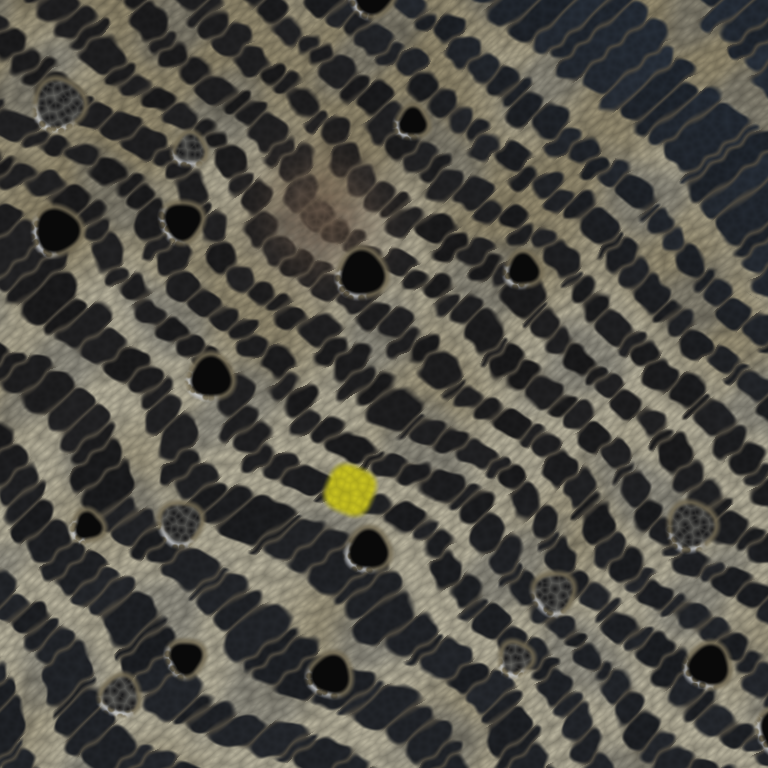
Give the GLSL for this texture, as a Shadertoy shader.

```glsl
const vec3 DARK = vec3(0.105, 0.105, 0.110);
const vec3 DARK_BLUE = vec3(0.125, 0.150, 0.185);
const vec3 PALE = vec3(0.67, 0.65, 0.57);
const vec3 TAN = vec3(0.50, 0.46, 0.35);
const vec3 GREY = vec3(0.43, 0.43, 0.41);
const vec3 RAY = vec3(0.31, 0.29, 0.25);
const vec3 HAZE = vec3(0.40, 0.33, 0.27);
const vec3 YELLOW = vec3(0.72, 0.70, 0.12);
const vec2 RAY_DIR = vec2(0.766, 0.643);
const vec2 SPOT_AT = vec2(0.456, 0.362);
const vec2 HAZE_AT = vec2(0.42, 0.72);
const float RAYS = 34.0;          // rays per canvas
const float RAY_HALF = 0.0021;    // half width of a ray
const float DARK_HALF = 0.315;    // dark half share of a band period
const float CORNER = 0.012;       // rounding of the cells
const float SOFT = 0.0035;        // edge blur
const float LAST_BAND = 1.14;     // pale band before the wide dark zone
const float PORE_GRID = 5.2;
const float PORE_SHARE = 0.80;

float hash(float n) {
    n = fract(n * 0.1031);
    n *= n + 33.33;
    return fract(n * (n + n));
}

vec2 hash2(vec2 p) {
    vec3 q = fract(p.xyx * vec3(0.1031, 0.1030, 0.0973));
    q += dot(q, q.yzx + 33.33);
    return fract((q.xx + q.yz) * q.zy);
}

// Distance to the nearest scattered point
float cellular(vec2 p) {
    vec2 base = floor(p);
    float best = 2.0;
    for (int j = -1; j <= 1; j++)
        for (int i = -1; i <= 1; i++) {
            vec2 c = base + vec2(i, j);
            best = min(best, length(c + hash2(c) - p));
        }
    return best;
}

float mottle(vec2 p) {
    vec2 q = p + 0.35 * sin(p.yx * 1.7 + 1.3);
    return 0.5 + 0.25 * (sin(q.x + 1.6 * q.y) + sin(1.9 * q.x - 1.1 * q.y + 2.0));
}

// x runs along the rays, y across them
vec2 grainSpace(vec2 p) {
    float along = dot(p, RAY_DIR);
    float across = dot(p, vec2(RAY_DIR.y, -RAY_DIR.x));
    return vec2(along - 0.12 * across, across + 0.008 * sin(along * 7.0 + across * 3.0));
}

float rayEdge(float i) {
    return i + 0.72 * hash(i + 71.0);
}

// Depth inside the dark cells: x rounded cell, y band alone, z column id
vec3 cells(vec2 g) {
    float x = g.y * RAYS;
    float id = floor(x);
    if (x < rayEdge(id)) id -= 1.0;
    float lo = rayEdge(id), hi = rayEdge(id + 1.0);

    float bend = mix(0.024, 0.008, smoothstep(0.5, 1.1, g.x));
    float s = g.x - LAST_BAND + bend * (sin(g.y * 10.0 + g.x * 5.0) + 0.7 * sin(g.y * 21.0 - g.x * 8.0 + 1.3));
    float dense = smoothstep(-0.75, -0.5, s) * (1.0 - step(0.0, s));
    float rate = s > 0.0 ? 5.5 : (s < -0.6 ? 9.0 : 15.0);
    float phase = 15.0 * s - 9.5 * max(s, 0.0) + 6.0 * max(-0.6 - s, 0.0);
    phase += (hash(id + 13.0) - 0.5) * mix(0.07, 0.24, dense);

    float band = floor(phase);
    float halfWidth = DARK_HALF + 0.05 * sin(g.y * 13.0 + band * 2.4) + 0.07 * (hash(id * 3.0 + band * 17.0 + 400.0) - 0.5);
    halfWidth += 0.05 * step(0.0, s);
    float bandDepth = (halfWidth - abs(phase - band - 0.5)) / rate;
    float rayDepth = min(x - lo, hi - x) / RAYS - RAY_HALF;
    float r = min(CORNER, 0.45 * (hi - lo) / RAYS);
    return vec3(r - length(max(r - vec2(bandDepth, rayDepth), 0.0)), bandDepth, id + band * 7.0);
}

// Round holes, some filled, with a pale glinting rim
vec3 addPores(vec3 col, vec2 p, float grain) {
    vec2 base = floor(p * PORE_GRID);
    for (int j = -1; j <= 1; j++)
        for (int i = -1; i <= 1; i++) {
            vec2 cell = base + vec2(i, j);
            vec2 center = (cell + 0.18 + 0.64 * hash2(cell + 40.0)) / PORE_GRID;
            vec2 kind = hash2(cell + 91.0);
            if (kind.x > PORE_SHARE || grainSpace(center).x > LAST_BAND - 0.03) continue;
            vec2 q = p - center;
            float angle = atan(q.y, q.x);
            float d = length(q) - mix(0.017, 0.031, kind.y) - 0.0018 * sin(angle * 3.0 + kind.x * 30.0);
            float glint = smoothstep(0.2, 1.0, cos(angle - 3.6 - kind.x)) * smoothstep(0.25, 0.6, grain);
            vec3 rim = mix(mix(RAY, TAN, 0.7), vec3(0.78, 0.79, 0.80), glint);
            float filled = step(0.52, kind.x);
            vec3 core = mix(vec3(0.035), mix(DARK, GREY, grain * 0.9), filled);
            col = mix(col, rim, 0.85 * (1.0 - smoothstep(0.002, 0.011, d)));
            col = mix(col, core, 1.0 - smoothstep(-SOFT, SOFT, d));
        }
    return col;
}

void mainImage(out vec4 fragColor, in vec2 fragCoord) {
    vec2 p = fragCoord / iResolution.y;
    vec2 g = grainSpace(p);
    float grain = cellular(p * 95.0);
    float streak = cellular(g * vec2(45.0, 130.0));
    float patches = mottle(p * 11.0);
    vec3 cell = cells(g + 0.0022 * sin(p.yx * 160.0 + 3.0 * sin(p * 47.0)));

    // Pale tissue
    float warm = smoothstep(0.25, 0.85, patches * 0.6 + 0.5 * smoothstep(0.35, 1.0, p.y));
    vec3 col = mix(PALE, TAN, 0.75 * warm);
    col = mix(col, GREY, 0.55 * smoothstep(0.45, 0.9, mottle(p.yx * 17.0 + 4.0)));
    col *= 1.10 - 0.30 * streak - 0.10 * grain;

    // Rays and dark cells
    col = mix(col, RAY, smoothstep(-0.002, 0.014, cell.y));
    vec3 dark = mix(DARK, DARK_BLUE, smoothstep(0.9, 1.3, g.x) + 0.4 * smoothstep(0.5, 0.1, p.y));
    dark *= 0.86 + 0.32 * hash(cell.z + 220.0) + 0.22 * (grain - 0.4);
    col = mix(col, dark, smoothstep(-SOFT, SOFT, cell.x));

    // Haze, pores and the yellow spot
    float haze = exp(-dot(p - HAZE_AT, p - HAZE_AT) / 0.005);
    col = mix(col, HAZE * (0.85 + 0.4 * grain), 0.7 * haze);
    col = addPores(col, p, grain);
    vec2 q = p - SPOT_AT;
    float spot = length(q) - 0.033 - 0.002 * sin(4.0 * atan(q.y, q.x));
    col = mix(col, YELLOW * (1.08 - 0.2 * grain), 1.0 - smoothstep(-0.006, 0.006, spot));
    fragColor = vec4(col, 1.0);
}
```
